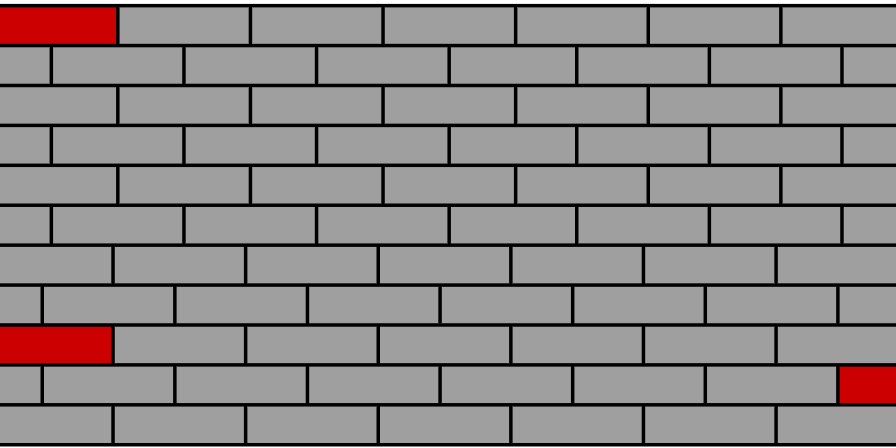
Write a Shadertoy shader that draws this pattern.

```glsl
// A flat grey brick wall: eleven courses in running bond with black joints,
// three red bricks, and a lower part whose joints sit slightly to the left.
// Each pixel finds its course and brick, then the distance to the nearest joint.

// Lengths are in canvas heights.
const float COURSES       = 11.0;
const float LOWER_COURSES = 5.0;
const float WALL_BOTTOM   = 0.0073;
const float COURSE_HEIGHT = 0.0891;
const float BRICK_LENGTH  = 0.2960;
const float JOINT_WIDTH   = 0.0078;

// First joint of even (x) and odd (y) courses, counted from the bottom.
const vec2 LOWER_START = vec2(0.2523, 0.0943);
const vec2 UPPER_START = vec2(0.2630, 0.1146);

// Odd upper courses hold one brick cut short; joints beyond it move left.
const float CUT_X      = 1.146;
const float CUT_AMOUNT = 0.0112;

const vec3 BRICK_GREY  = vec3(0.624);
const vec3 BRICK_RED   = vec3(0.80, 0.0, 0.0);
const vec3 JOINT_BLACK = vec3(0.0);
const vec3 BACKGROUND  = vec3(1.0);

// Horizontal position in bricks, measured from the first joint of a course.
float brickCoord(float x, float course) {
    bool odd = mod(course, 2.0) > 0.5;
    bool upper = course >= LOWER_COURSES;
    vec2 start = upper ? UPPER_START : LOWER_START;
    if (odd && upper && x > CUT_X) x += CUT_AMOUNT;
    return (x - (odd ? start.y : start.x)) / BRICK_LENGTH;
}

// Red bricks: the left end of courses 2 and 10, the right end of course 1.
bool isRed(float brick, float course) {
    bool leftEnd = brick < 0.0 && (course == 2.0 || course == COURSES - 1.0);
    bool rightEnd = brick > 5.0 && course == 1.0;
    return leftEnd || rightEnd;
}

// Pixel coverage of a shape with signed distance d.
float coverage(float d) {
    return clamp(0.5 - d * iResolution.y, 0.0, 1.0);
}

void mainImage(out vec4 fragColor, in vec2 fragCoord) {
    vec2 p = fragCoord / iResolution.y;
    float level = (p.y - WALL_BOTTOM) / COURSE_HEIGHT;
    float course = clamp(floor(level), 0.0, COURSES - 1.0);
    float along = brickCoord(p.x, course);
    bool inWall = level > 0.0 && level < COURSES;

    // Brick faces
    vec3 face = isRed(floor(along), course) ? BRICK_RED : BRICK_GREY;
    vec3 color = inWall ? face : BACKGROUND;

    // Bed joints between courses, head joints between bricks
    float bed = abs(level - clamp(round(level), 0.0, COURSES)) * COURSE_HEIGHT;
    float head = abs(along - round(along)) * BRICK_LENGTH;
    float joint = inWall ? min(bed, head) : bed;
    color = mix(color, JOINT_BLACK, coverage(joint - 0.5 * JOINT_WIDTH));

    fragColor = vec4(color, 1.0);
}
```
